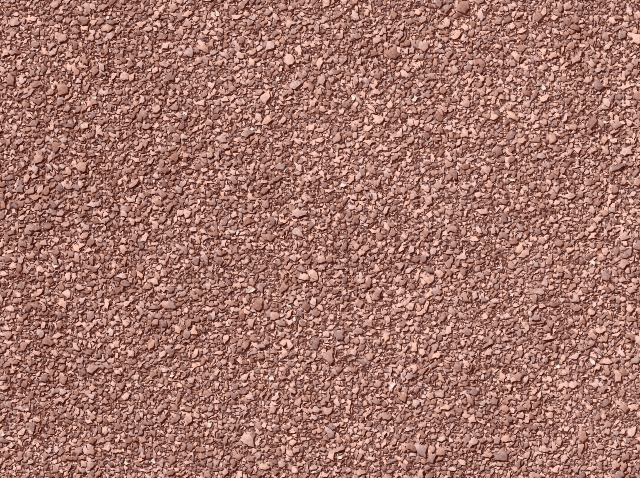
A WebGL 2 fragment shader for this texture:

```glsl
#version 300 es
precision highp float;
// Crushed red stone in hard sunlight: layers of ragged angular chips,
// painted from fine grit to sparse larger stones. Each chip casts a short
// shadow on the layers below and carries its own tone and tint.

#define LAYERS 6
#define FINE_CELLS 172.0              // grit cells per canvas height
#define LAYER_RATIO 0.77              // cell count of each layer to the one below
#define DENSITY vec2(0.95, 0.025)     // chip probability, finest to coarsest
#define LIGHT_DIR vec2(-0.64, 0.77)
#define SHADOW_LENGTH 0.23            // in cells
#define SHADOW_TONE 0.0
#define GRAIN_TONE vec2(0.54, 1.20)
#define PALE_SHARE 0.006
#define GRIT_NOISE 0.24
#define DARK_COLOR vec3(0.28, 0.10, 0.07)
#define TONE_RANGE vec3(0.63, 0.63, 0.61)

out vec4 fragColor;
uniform vec2 u_resolution;

// Four random values in 0..1 from an integer lattice point.
vec4 hash4(ivec2 cell, int seed) {
    uvec4 v = uvec4(uint(cell.x), uint(cell.y), uint(seed), 77u);
    v = v * 1664525u + 1013904223u;
    v += v.yzxy * v.wxyz;
    v ^= v >> 16u;
    v += v.yzxy * v.wxyz;
    return vec4(v >> 8u) / 16777216.0;
}

// Smooth noise with two independent channels, centred on zero.
vec2 valueNoise(vec2 p, int seed) {
    ivec2 i = ivec2(floor(p));
    vec2 f = fract(p);
    f = f * f * (3.0 - 2.0 * f);
    vec2 bottom = mix(hash4(i, seed).xy, hash4(i + ivec2(1, 0), seed).xy, f.x);
    vec2 top = mix(hash4(i + ivec2(0, 1), seed).xy, hash4(i + ivec2(1, 1), seed).xy, f.x);
    return mix(bottom, top, f.y) - 0.5;
}

// Distances to an irregular five-sided chip, for a point and its shadow probe.
vec2 chipDistances(vec2 q, vec2 probe, float radius, vec4 rnd) {
    vec2 d = vec2(-10.0);
    for (int i = 0; i < 5; i++) {
        float k = float(i);
        float wobble = fract(rnd.x * (31.7 + 17.3 * k));
        float reach = radius * (0.62 + 0.65 * fract(rnd.y * (23.1 + 19.9 * k)));
        float angle = 6.28319 * (k + 0.7 * wobble) / 5.0;
        vec2 normal = vec2(cos(angle), sin(angle));
        d = max(d, vec2(dot(q, normal), dot(probe, normal)) - reach);
    }
    return d;
}

// Paints one layer of chips over surface (rgb tint, tone in alpha).
vec4 paintLayer(vec4 surface, vec2 p, int layer) {
    float level = float(layer) / float(LAYERS - 1);
    float cells = FINE_CELLS * pow(LAYER_RATIO, float(layer));
    float soft = 0.72 * cells / u_resolution.y;
    float density = mix(DENSITY.x, DENSITY.y, pow(level, 0.8));
    vec2 g = p * cells + 13.7 * float(layer);
    ivec2 home = ivec2(floor(g));

    for (int y = -1; y <= 1; y++)
    for (int x = -1; x <= 1; x++) {
        ivec2 cell = home + ivec2(x, y);
        vec4 place = hash4(cell, layer);
        if (place.w > density) continue;
        vec4 shape = hash4(cell, layer + 20);
        vec4 look = hash4(cell, layer + 40);

        // Rotate and stretch into the frame of the chip.
        vec2 local = g - vec2(cell) - 0.5 - 0.7 * (place.xy - 0.5);
        float turn = 6.28319 * place.z;
        mat2 rotation = mat2(cos(turn), sin(turn), -sin(turn), cos(turn));
        vec2 stretch = vec2(mix(0.78, 1.0, shape.z), mix(1.0, 1.7, shape.w));
        vec2 q = rotation * local * stretch;
        vec2 probe = rotation * (local + LIGHT_DIR * SHADOW_LENGTH) * stretch;
        bool pale = layer > 1 && look.w < PALE_SHARE;
        float radius = pale ? 0.34 : mix(0.34, 0.50, look.x);
        vec2 d = chipDistances(q, probe, radius, shape);

        // Shadow first, then the lit face with a brighter sunward side.
        float shadow = 1.0 - smoothstep(-soft, soft, d.y);
        surface.a *= mix(1.0, SHADOW_TONE, shadow);
        float tone = mix(GRAIN_TONE.x, GRAIN_TONE.y, look.y);
        tone = mix(tone, 0.78, 0.35 * level);
        tone += 0.14 * dot(local, LIGHT_DIR) / radius;
        vec3 tint = vec3(0.028, -0.003, -0.025) * (2.0 * look.z - 1.0);
        if (pale) {
            tone = 1.06;
            tint = vec3(0.0, 0.12, 0.13);
        }
        float cover = 1.0 - smoothstep(-soft, soft, d.x);
        surface = mix(surface, vec4(tint, tone), cover);
    }
    return surface;
}

void main() {
    vec2 p = gl_FragCoord.xy / u_resolution.y;
    // A small warp makes the chip outlines ragged.
    vec2 ragged = p + 0.0032 * valueNoise(p * 190.0, 92);
    vec4 surface = vec4(0.0, 0.0, 0.0, 0.25);
    for (int layer = 0; layer < LAYERS; layer++) surface = paintLayer(surface, ragged, layer);

    // Fine roughness, broad mottling and a gentle brightening to the right.
    float tone = surface.a;
    tone += GRIT_NOISE * valueNoise(p * 280.0, 90).x;
    tone += 0.07 * valueNoise(p * 9.0, 91).x;
    tone += 0.06 * (p.x * u_resolution.y / u_resolution.x - 0.5);
    vec3 color = DARK_COLOR + TONE_RANGE * clamp(tone, -0.08, 1.12) + surface.rgb;
    fragColor = vec4(clamp(color, 0.0, 1.0), 1.0);
}
```
